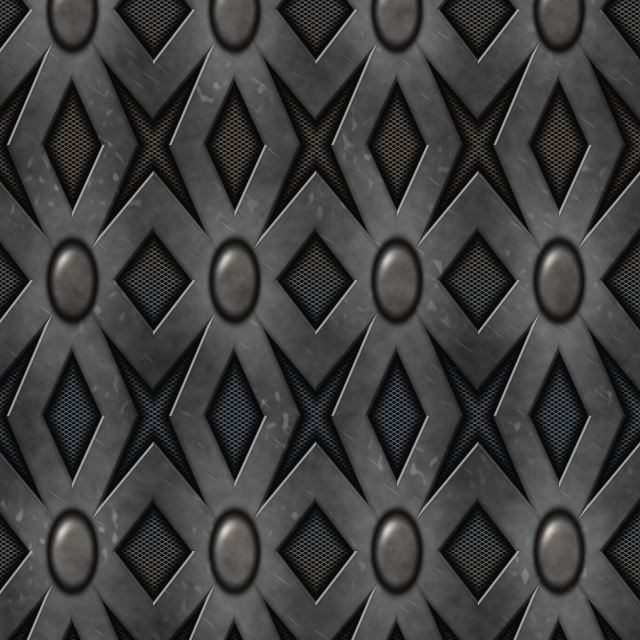
This pattern is drawn by a WebGL 1 fragment shader. Its source:

```glsl
precision highp float;
// Worn steel grille: domed oval studs, diamond and four-point star cutouts over wire mesh.

uniform vec2 u_resolution;

const vec2 PERIOD = vec2(0.2535, 0.4232);

vec2 hash2(vec2 p) {
  p = vec2(dot(p, vec2(127.1, 311.7)), dot(p, vec2(269.5, 183.3)));
  return fract(sin(p) * 43758.55) * 2.0 - 1.0;
}

float gradientNoise(vec2 p) {
  vec2 i = floor(p), f = p - i;
  vec2 w = f * f * f * (f * (f * 6.0 - 15.0) + 10.0);
  float a = dot(hash2(i), f);
  float b = dot(hash2(i + vec2(1, 0)), f - vec2(1, 0));
  float c = dot(hash2(i + vec2(0, 1)), f - vec2(0, 1));
  float d = dot(hash2(i + 1.0), f - 1.0);
  return mix(mix(a, b, w.x), mix(c, d, w.x), w.y);
}

float fbm(vec2 p) {
  float sum = 0.0, amp = 0.6;
  for (int i = 0; i < 5; i++) {
    sum += amp * gradientNoise(p);
    p = mat2(1.6, 1.2, -1.2, 1.6) * p + 7.3;
    amp *= 0.6;
  }
  return sum;
}

float diamond(vec2 p, vec2 halfSize) {
  return (dot(p, halfSize.yx) - halfSize.x * halfSize.y) / length(halfSize);
}

// Signed distance to the cutouts, with q measured from the nearest stud
float cutouts(vec2 q) {
  vec2 a = abs(q), b = abs(PERIOD * 0.5 - a);
  float star = max(dot(b - vec2(0.0235, 0.0), vec2(0.920, -0.391)),
                   dot(b - vec2(0.0, 0.039), vec2(-0.770, 0.638)));
  float wide = diamond(vec2(b.x, a.y), vec2(0.060, 0.078));
  float tall = diamond(vec2(a.x, b.y), vec2(0.046, 0.102));
  return min(star, min(wide, tall));
}

vec3 meshColor(vec2 uv, float depth) {
  vec2 g = uv * vec2(273.0, 440.0);
  float weave = abs(sin(g.x + g.y) * sin(g.x - g.y));
  float wire = 1.0 - smoothstep(0.08, 0.65, weave);
  float light = smoothstep(0.002, 0.022, depth);
  // Rows drift between warm and cool reflections
  float warmth = sin((uv.y - 0.56) * 7.4);
  vec3 tint = 1.0 + warmth * vec3(0.10, 0.0, -0.12);
  return vec3(0.035) + tint * light * (0.025 + 0.27 * wire);
}

float plateShade(vec2 uv, vec2 q) {
  float shade = 0.265 + 0.045 * cos(6.2832 * q.x / PERIOD.x);
  shade += 0.13 * exp(-dot(q, q) * 85.0);
  // Stains, fine grain, and patches of pale scuffs
  shade += 0.16 * fbm(uv * 5.0) + 0.09 * fbm(uv * 38.0 + 4.0);
  float patches = smoothstep(-0.05, 0.35, gradientNoise(uv * 7.0 + 2.5));
  float flecks = smoothstep(0.12, 0.4, gradientNoise(uv * vec2(75.0, 55.0)));
  float scratches = smoothstep(0.3, 0.5, gradientNoise(mat2(0.8, 0.6, -0.6, 0.8) * uv * vec2(22.0, 190.0)));
  return shade + 0.15 * patches * flecks + 0.07 * scratches;
}

vec3 studColor(vec2 uv, vec2 e, vec2 id) {
  float r = length(e);
  float shade = 0.34 + 0.05 * dot(e, vec2(-0.5, 0.8)) + 0.03 * hash2(id).x;
  shade += 0.14 * fbm(uv * 30.0 + 9.0);
  // Crescent glint on the upper left shoulder
  float facing = max(dot(e / max(r, 0.001), normalize(vec2(-0.6, 0.8))), 0.0);
  shade += 0.42 * pow(facing, 6.0) * exp(-pow((r - 0.68) * 6.5, 2.0));
  shade *= 1.0 - 0.75 * smoothstep(0.72, 1.02, r);
  return shade * vec3(1.03, 1.0, 0.97);
}

void main() {
  vec2 uv = gl_FragCoord.xy / u_resolution.y;
  float px = 1.0 / u_resolution.y;
  vec2 cell = (uv - vec2(0.1133, 0.5612)) / PERIOD + 0.5;
  vec2 id = floor(cell);
  vec2 q = (fract(cell) - 0.5) * PERIOD;

  // Plate with shaded and lit cutout edges
  float d = cutouts(q);
  float slope = (cutouts(q + vec2(0.45, -0.89) * 0.002) - d) / 0.002;
  float plate = plateShade(uv, q) * mix(0.72, 1.0, smoothstep(0.0, 0.009, d));
  float rim = 1.0 - smoothstep(0.0008, 0.0032, abs(d - 0.0018));
  plate = mix(plate, 0.70, 0.85 * rim * smoothstep(0.0, 0.75, slope));
  plate *= 1.0 - 0.5 * rim * smoothstep(0.1, 0.9, -slope);

  // Stud and its contact shadow
  vec2 e = q / vec2(0.0360, 0.0605);
  float r = length(e);
  plate *= 1.0 - 0.82 * exp(-pow(max(r - 1.02, 0.0) * 7.0, 2.0));

  vec3 color = mix(meshColor(uv, -d), vec3(plate), smoothstep(-px, px, d));
  float studEdge = (r - 1.0) * 0.04;
  color = mix(studColor(uv, e, id), color, smoothstep(-px, px, studEdge));
  gl_FragColor = vec4(clamp(color, 0.0, 1.0), 1.0);
}
```
